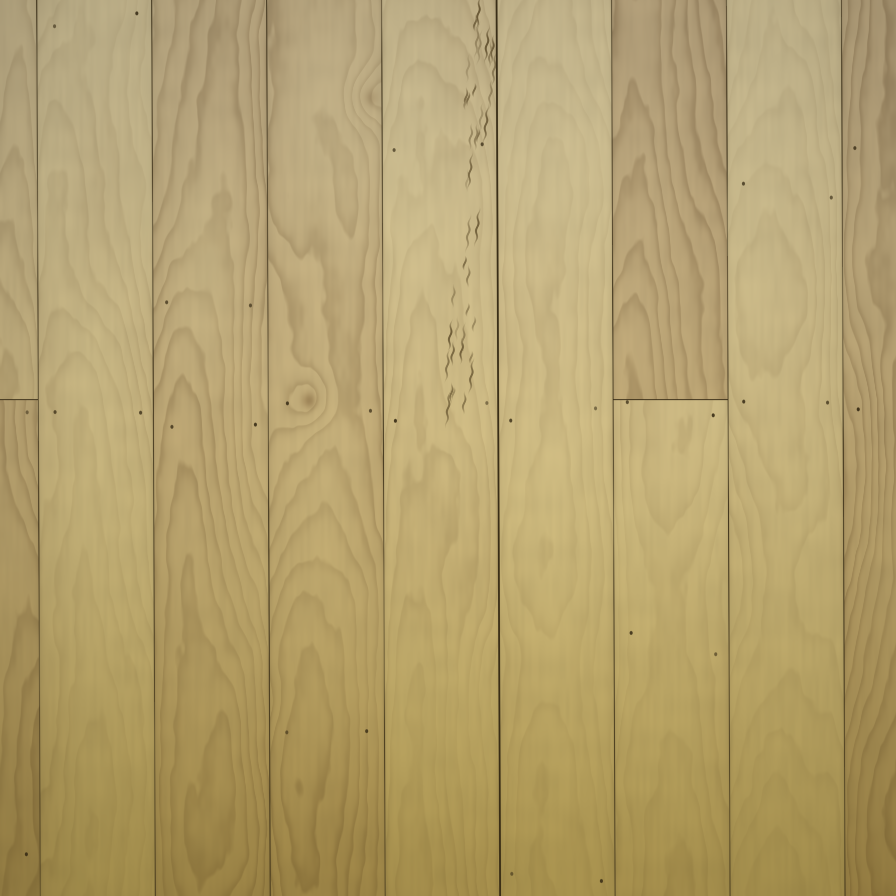
Reproduce this texture procedurally as a Shadertoy shader.

```glsl
#define PLANK_WIDTH 0.1283
#define FIRST_SEAM 0.041
#define SEAM_SLANT 0.004
#define SEAM_HALF 0.0006
#define JOINT_Y 0.554
#define JOINT_EVERY 6.0
#define RINGS 3.6
#define RING_DEPTH 0.15
#define NAIL_RADIUS 0.0017
#define FLECKS 40
#define KNOT vec2(0.345, 0.553)
#define KNOT_STEP vec2(-0.069, -0.338)

const vec3 PALE = vec3(0.825, 0.757, 0.56);
const vec3 TAN = vec3(0.755, 0.665, 0.485);
const vec3 GAP = vec3(0.2, 0.155, 0.07);
// How brown and figured each plank is, from left to right
const float FIGURE[9] = float[9](0.35, 0.1, 0.6, 0.6, 0.12, 0.05, 1.0, 0.05, 0.85);

float hash(vec2 p) {
    return fract(sin(dot(p, vec2(127.1, 311.7))) * 43758.5453);
}

float noise(vec2 p) {
    vec2 i = floor(p), f = fract(p);
    f = f * f * (3.0 - 2.0 * f);
    return mix(mix(hash(i), hash(i + vec2(1, 0)), f.x),
               mix(hash(i + vec2(0, 1)), hash(i + vec2(1, 1)), f.x), f.y);
}

// Coverage of a shape from its signed distance
float cover(float d, float soft) {
    return 1.0 - smoothstep(-soft, soft, d);
}

// Cathedral growth rings: x runs across the plank, y along it
float ringLines(vec2 p, float seed, float bend) {
    vec2 q = p + seed * vec2(37.0, 91.0);
    float height = 1.7 * noise(q * vec2(1.5, 3.0)) + 0.4 * noise(q * vec2(3.5, 9.0))
                 + 0.1 * noise(q * vec2(9.0, 26.0)) + 0.04 * noise(q * vec2(25.0, 70.0))
                 + 2.6 * p.x * p.x + 2.4 * (seed - 0.5) * p.x + 1.4 * p.y + bend;
    float ring = fract(height * RINGS);
    float late = smoothstep(0.0, 0.9, ring);
    float fade = 1.0 - smoothstep(0.88, 1.0, ring);
    return fade * (0.3 * late + 0.7 * pow(late, 6.0));
}

// Pairs of nails near both edges, one row at the joint and one elsewhere
float nails(vec2 uv, float id, float across, float soft) {
    float mask = 0.0;
    for (int k = 0; k < 4; k++) {
        float row = float(k / 2), side = float(k % 2) * 2.0 - 1.0;
        vec2 key = vec2(id + 3.0, float(k) + 5.0);
        float y = row < 0.5 ? JOINT_Y - 0.016 + 0.03 * (hash(key) - 0.5)
                            : hash(vec2(id, 8.3)) + 0.025 * hash(key);
        float x = side * (0.33 + 0.08 * hash(key + 9.0));
        vec2 d = vec2((across - x) * PLANK_WIDTH, (uv.y - y) * 0.8);
        mask = max(mask, cover(length(d) - NAIL_RADIUS, soft) * (0.5 + 0.4 * hash(key + 2.0)));
    }
    return mask;
}

// Thin dark mineral streaks along a leaning band
float flecks(vec2 uv, float soft) {
    float mask = 0.0;
    for (int k = 0; k < FLECKS; k++) {
        vec2 key = vec2(float(k), 4.7);
        float t = hash(key);
        vec2 c = vec2(mix(0.508, 0.543, t) + 0.03 * (hash(key + 1.0) - 0.5), mix(0.53, 1.0, t));
        vec2 size = vec2(0.0012, 0.004 + 0.012 * hash(key + 2.0));
        vec2 d = uv - c;
        d.x -= 0.1 * d.y + 0.001 * sin(d.y * 400.0);
        float dist = (length(d / size) - 1.0) * size.x;
        mask = max(mask, cover(dist, soft) * (0.2 + 0.55 * hash(key + 3.0)));
    }
    return mask;
}

void mainImage(out vec4 fragColor, in vec2 fragCoord) {
    vec2 uv = fragCoord / iResolution.xy;
    float soft = 0.65 / min(iResolution.x, iResolution.y);

    // Plank layout
    float column = (uv.x - FIRST_SEAM - SEAM_SLANT * (1.0 - uv.y)) / PLANK_WIDTH;
    float id = floor(column), across = fract(column) - 0.5;
    bool jointed = mod(id + 1.0, JOINT_EVERY) < 0.5;
    bool lower = jointed && uv.y < JOINT_Y;
    float figure = FIGURE[int(clamp(id + 1.0, 0.0, 8.0))];
    if (lower) figure = 1.1 - figure;
    float seed = hash(vec2(id + 2.0, lower ? 6.1 : 1.9));

    // Knots swell the rings of one plank
    float bend = 0.0, knot = 0.0;
    if (id == 2.0) for (int k = -1; k < 2; k++) {
        vec2 d = (uv - KNOT - float(k) * KNOT_STEP) * vec2(1.0, 0.85);
        bend += 0.7 * exp(-dot(d, d) * 1300.0);
        knot += exp(-dot(d, d) * 18000.0) * (k == 0 ? 1.0 : 0.5);
    }

    // Wood: base tone, rings, fibres and soft mottling
    vec2 grain = vec2(across, uv.y);
    vec2 shift = uv + seed * 17.0;
    float cloud = noise(shift * vec2(14.0, 5.0));
    float mottle = noise(shift * vec2(28.0, 55.0)) - 0.5;
    float fibre = noise(shift * vec2(260.0, 22.0)) - 0.5;
    vec3 color = mix(PALE, TAN, clamp(figure + 0.4 * (cloud - 0.5), 0.0, 1.2));
    float depth = RING_DEPTH * (0.3 + 0.7 * figure) * (0.5 + 0.8 * cloud);
    color *= 1.0 - depth * ringLines(grain, seed, bend) * vec3(0.85, 1.0, 1.2);
    color *= 1.0 + 0.03 * fibre + 0.025 * mottle;
    color *= 1.0 - 0.22 * knot * vec3(0.8, 1.0, 1.2);

    // Light: cool above, amber below, dim corners
    vec3 tint = mix(vec3(0.885, 0.835, 0.59), vec3(1.0, 0.995, 0.96), smoothstep(-0.1, 0.65, uv.y));
    tint *= mix(vec3(1.0), vec3(0.97, 0.985, 1.07), smoothstep(0.45, 1.0, uv.y));
    vec2 off = uv - vec2(0.53, 0.6);
    color *= tint * (1.0 - 0.3 * dot(off, off));

    // Nails, flecks and gaps
    color = mix(color, GAP, nails(uv, id, across, soft));
    if (id == 3.0) color = mix(color, GAP * 1.5, flecks(uv, soft));
    float seamId = floor(column + 0.5);
    float edge = (0.5 - abs(across)) * PLANK_WIDTH;
    float wear = 0.45 + 0.5 * noise(vec2(seamId * 7.3, uv.y * 12.0));
    float halfWidth = SEAM_HALF * (seamId == 4.0 ? 1.7 : 1.0);
    if (seamId == 4.0) wear = 0.95;
    color *= 1.0 - 0.06 * exp(-edge * 400.0);
    color = mix(color, GAP, wear * cover(edge - halfWidth, soft));
    if (jointed) color = mix(color, GAP, 0.85 * cover(abs(uv.y - JOINT_Y) - SEAM_HALF, soft));
    fragColor = vec4(color, 1.0);
}
```
